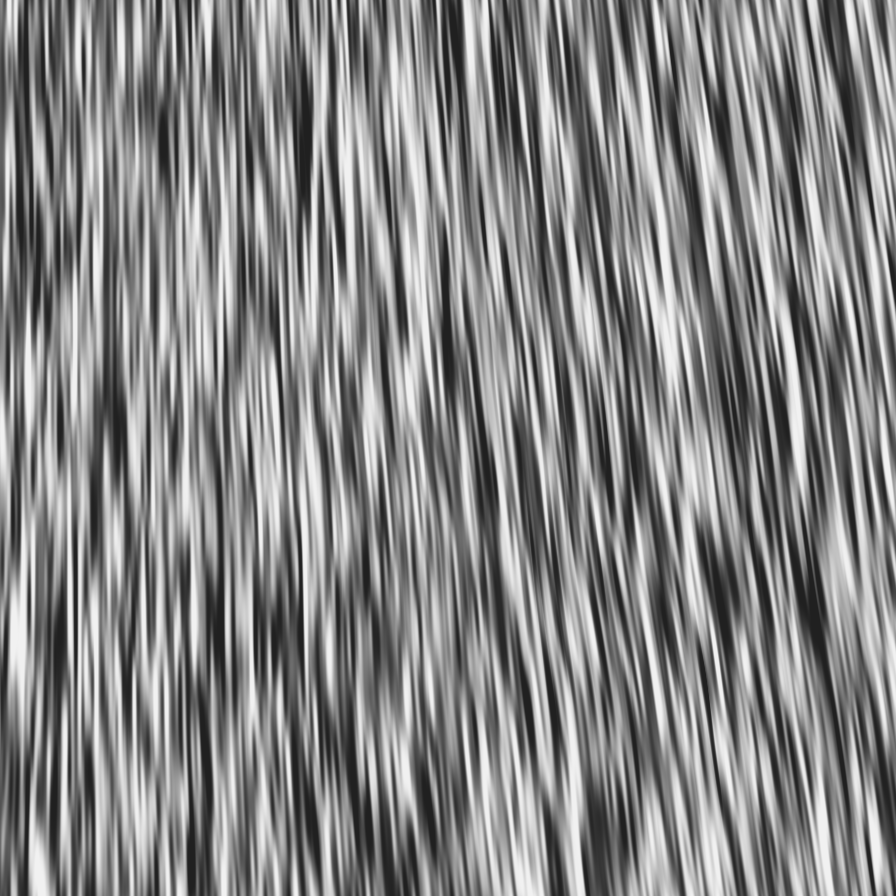
A WebGL 1 fragment shader for this texture:

```glsl
precision highp float;
// Brushed grey fibres: fine upright streaks that lean over towards the right.
uniform vec2 u_resolution;

#define COARSE vec2(84.0, 6.0)    // strands across, lengths up the canvas
#define MEDIUM vec2(168.0, 10.0)
#define FINE vec2(262.0, 14.0)
#define WEIGHTS vec3(0.15, 0.45, 0.40)
#define LEAN 0.14                 // sideways slope at the right edge
#define WOBBLE 0.006              // local bending of the fibres
#define GROOVES vec2(84.0, 2.6)   // sparse long dark streaks
#define GROOVE_DEPTH 0.30
#define TONE_RANGE vec2(0.20, 0.785)
#define DARK 0.125
#define LIGHT 0.945

float hash(vec2 p) {
  return fract(sin(dot(p, vec2(12.9898, 78.233))) * 43758.5453);
}

// Smooth random tone along one strand
float strand(float column, float y) {
  float t = y + 17.0 * hash(vec2(column, 3.7));
  float cell = floor(t);
  float blend = smoothstep(0.0, 1.0, t - cell);
  return mix(hash(vec2(column, cell)), hash(vec2(column, cell + 1.0)), blend);
}

// Neighbouring strands, each with its own phase, blended sideways
float fibres(vec2 p, float seed) {
  float column = floor(p.x);
  float blend = smoothstep(0.0, 1.0, p.x - column);
  return mix(strand(column + seed, p.y), strand(column + 1.0 + seed, p.y), blend);
}

float valueNoise(vec2 p) {
  vec2 cell = floor(p);
  vec2 f = smoothstep(0.0, 1.0, p - cell);
  float low = mix(hash(cell), hash(cell + vec2(1.0, 0.0)), f.x);
  float high = mix(hash(cell + vec2(0.0, 1.0)), hash(cell + 1.0), f.x);
  return mix(low, high, f.y);
}

// Bends the plane so that strands follow the grain direction
vec2 alongGrain(vec2 p) {
  float lean = LEAN * smoothstep(0.05, 0.85, p.x);
  float bend = WOBBLE * (valueNoise(p * vec2(6.0, 5.0) + 31.0) - 0.5);
  return vec2(p.x + lean * (p.y - 0.5) + bend, p.y);
}

void main() {
  vec2 p = gl_FragCoord.xy / u_resolution;
  vec2 grain = alongGrain(p);

  // Three widths of fibre
  vec3 layers = vec3(fibres(grain * COARSE, 11.0),
                     fibres(grain * MEDIUM, 307.0),
                     fibres(grain * FINE, 701.0));
  float tone = dot(layers, WEIGHTS);

  // Long dark grooves, mostly on the leaning side
  float groove = smoothstep(0.84, 1.0, fibres(grain * GROOVES, 1103.0));
  tone -= GROOVE_DEPTH * groove * mix(0.2, 1.0, smoothstep(0.3, 0.7, p.x));

  // Contrast curve
  float shade = smoothstep(TONE_RANGE.x, TONE_RANGE.y, tone);
  gl_FragColor = vec4(vec3(mix(DARK, LIGHT, shade)), 1.0);
}
```
